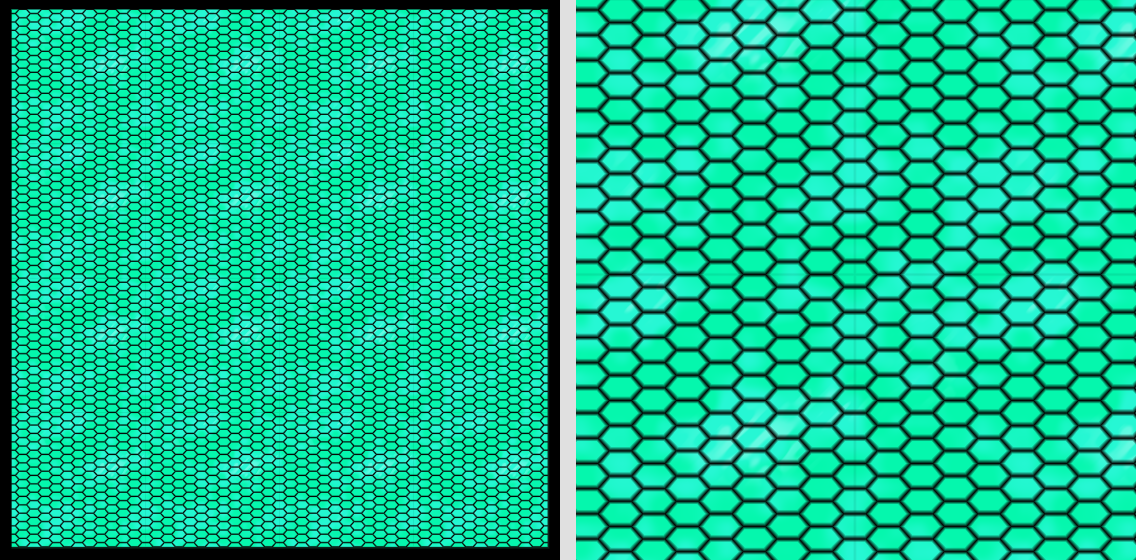
Left: the whole. Right: its middle third, enlarged.
Reproduce this pattern procedurally as a WebGL 1 fragment shader.

```glsl
precision highp float;
// A glowing green honeycomb panel on black, made of 4 by 4 identical tiles.
// Each tile holds 12 by 16 flattened hexagons from a distance function; wrapped
// noise adds cyan patches and diagonal pale scratches that repeat with the tile.

uniform vec2 u_resolution;

#define PANEL_MIN vec2(0.0208, 0.0234)
#define PANEL_MAX vec2(0.9779, 0.9831)
#define TILES 4.0
#define CELLS vec2(12.0, 16.0)
#define ROW_SHIFT 0.0
#define LINE_HALF 0.15
#define GREEN vec3(0.02, 0.97, 0.68)
#define CYAN vec3(0.15, 0.97, 0.83)
#define PALE vec3(0.48, 0.98, 0.90)
#define INK vec3(0.02, 0.03, 0.02)
#define SCRATCHES vec2(46.0, 14.0)
#define SEAM_DARK 0.08

float hash(vec2 p) {
  vec3 q = fract(vec3(p.xyx) * 0.1031);
  q += dot(q, q.yzx + 33.33);
  return fract((q.x + q.y) * q.z);
}

// Value noise that wraps after a whole number of lattice cells.
float wrapNoise(vec2 p, vec2 period) {
  vec2 i = floor(p);
  vec2 f = fract(p);
  f = f * f * (3.0 - 2.0 * f);
  vec2 a = mod(i, period);
  vec2 b = mod(i + 1.0, period);
  return mix(mix(hash(a), hash(vec2(b.x, a.y)), f.x),
             mix(hash(vec2(a.x, b.y)), hash(b), f.x), f.y);
}

// Distance inside a flat-topped hexagon of height one, columns set by spacing.
float hexEdgeDistance(vec2 p, float spacing) {
  vec2 q = abs(p);
  vec2 slope = normalize(vec2(0.5, spacing / 3.0));
  return min(0.5 - q.y, dot(slope, vec2(spacing / 1.5, 0.0) - q));
}

// Offset from the centre of the hexagon that contains p.
vec2 hexOffset(vec2 p, float spacing) {
  vec2 s = vec2(2.0 * spacing, 1.0);
  vec2 a = mod(p + 0.5 * s, s) - 0.5 * s;
  vec2 b = mod(p, s) - 0.5 * s;
  return hexEdgeDistance(a, spacing) > hexEdgeDistance(b, spacing) ? a : b;
}

// Soft spot inside a tile, wrapped across the tile borders.
float glow(vec2 uv, vec2 centre, vec2 radius) {
  vec2 d = (fract(uv - centre + 0.5) - 0.5) / radius;
  return exp(-dot(d, d));
}

float boxMask(vec2 p, vec2 lo, vec2 hi, float px) {
  vec2 d = min(p - lo, hi - p);
  return clamp(min(d.x, d.y) / px + 0.5, 0.0, 1.0);
}

void main() {
  float side = min(u_resolution.x, u_resolution.y);
  float px = 1.0 / side;
  vec2 p = (gl_FragCoord.xy - 0.5 * u_resolution) / side + 0.5;
  vec2 tilePos = (p - PANEL_MIN) / (PANEL_MAX - PANEL_MIN) * TILES;
  vec2 uv = fract(tilePos);

  // Hexagon cells, measured in row heights
  float spacing = CELLS.y / CELLS.x;
  vec2 grid = tilePos * CELLS.y + vec2(0.0, ROW_SHIFT);
  vec2 local = hexOffset(grid, spacing);
  vec2 cellId = floor((grid - local) / vec2(spacing, 0.5) + 0.5);
  float cellTone = hash(mod(cellId, CELLS * vec2(1.0, 2.0)) + 7.0);

  // Wear: bright spots, uneven cyan and slanted scratches
  float spots = glow(uv, vec2(0.46, 0.95), vec2(0.09, 0.06))
              + glow(uv, vec2(0.74, 0.58), vec2(0.15, 0.09))
              + 0.6 * glow(uv, vec2(0.94, 0.68), vec2(0.10, 0.06))
              + 0.5 * glow(uv, vec2(0.44, 0.24), vec2(0.08, 0.09))
              + 0.4 * glow(uv, vec2(0.20, 0.78), vec2(0.14, 0.15));
  float cloud = 0.5 * wrapNoise(uv * 7.0, vec2(7.0))
              + 0.5 * wrapNoise(uv * 19.0 + 3.0, vec2(19.0));
  vec2 slant = vec2(uv.x - uv.y, uv.x + uv.y) * SCRATCHES;
  float streak = wrapNoise(slant, SCRATCHES);
  float tint = smoothstep(0.45, 0.90, cloud + 0.5 * spots + 0.16 * (cellTone - 0.5));
  float scratch = smoothstep(0.5, 0.8, streak) * smoothstep(0.12, 0.9, spots);

  vec3 colour = mix(GREEN, CYAN, clamp(tint + 0.3 * scratch, 0.0, 1.0));
  colour = mix(colour, PALE, 0.75 * scratch);

  // Faint joints between tiles
  vec2 joint = abs(fract(tilePos + 0.5) - 0.5) / TILES;
  float seam = 1.0 - smoothstep(0.0, max(0.0015, px), min(joint.x, joint.y));
  colour *= 1.0 - SEAM_DARK * seam;

  // Soft dark lines, a little heavier along the lower sides
  float pixelInCell = px * TILES * CELLS.y;
  float width = max(LINE_HALF, 0.7 * pixelInCell);
  width *= 1.0 - 0.15 * clamp(local.y * 4.0, -1.0, 1.0);
  float fill = clamp(hexEdgeDistance(local, spacing) / width, 0.0, 1.0);
  colour = mix(INK, colour, fill);

  // Panel on black, with a dim rim on the right and below
  float panel = boxMask(p, PANEL_MIN, PANEL_MAX, px);
  float rim = boxMask(p, PANEL_MIN - vec2(0.0, 0.003), PANEL_MAX + vec2(0.003, 0.0), px);
  vec3 backdrop = vec3(0.05, 0.14, 0.11) * rim;
  gl_FragColor = vec4(mix(backdrop, colour, panel), 1.0);
}
```
